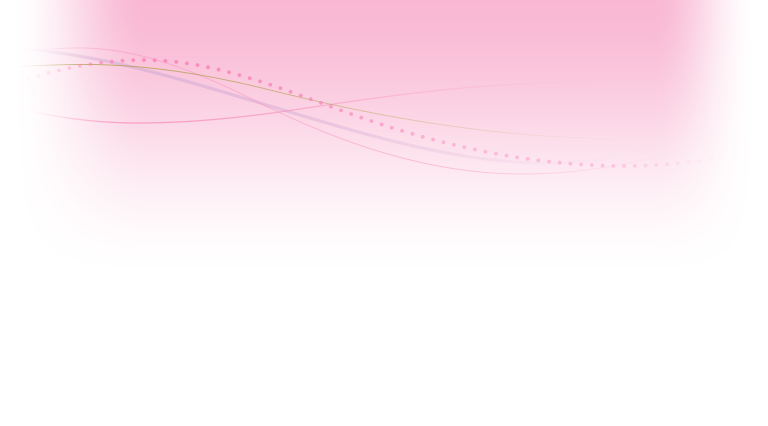
Reproduce this background procedurally as a Shadertoy shader.

```glsl
// A soft pink panel fading to white, crossed by flowing hairlines and a dotted ribbon.
// Each wave joins a crest and a trough with two cubic pieces and has parabolic tails;
// lines use distance coverage, and dots are stepped evenly along their wave.

const float CANVAS_WIDTH = 768.0;
const vec3 PANEL_PINK = vec3(0.975, 0.715, 0.825);
const vec3 OLIVE = vec3(0.70, 0.62, 0.30);
const vec3 LAVENDER = vec3(0.84, 0.68, 0.84);
const vec3 ROSE = vec3(0.97, 0.56, 0.73);
const vec3 DOT_PINK = vec3(0.98, 0.52, 0.74);

struct Wave {
    vec2 start, crest, middle, trough, end;
    float slope; // steepness at the middle
};

// Parabola with its vertex at one point, passing through another
float tail(float x, vec2 vertex, vec2 tip) {
    float t = (x - vertex.x) / (tip.x - vertex.x);
    return vertex.y + (tip.y - vertex.y) * t * t;
}

// Cubic piece between two points with given end slopes
float hermite(float x, vec2 a, vec2 b, float slopeA, float slopeB) {
    float h = b.x - a.x;
    float t = (x - a.x) / h;
    float u = 1.0 - t;
    return mix(a.y, b.y, t * t * (3.0 - 2.0 * t))
         + h * t * u * (slopeA * u - slopeB * t);
}

float waveHeight(float x, Wave w) {
    if (x < w.crest.x) return tail(x, w.crest, w.start);
    if (x < w.middle.x) return hermite(x, w.crest, w.middle, 0.0, w.slope);
    if (x < w.trough.x) return hermite(x, w.middle, w.trough, w.slope, 0.0);
    return tail(x, w.trough, w.end);
}

float waveSlope(float x, Wave w) {
    return waveHeight(x + 0.5, w) - waveHeight(x - 0.5, w);
}

// Opacity rising over in.xy and falling over out.zw
float fade(float x, vec4 range) {
    return smoothstep(range.x, range.y, x) * (1.0 - smoothstep(range.z, range.w, x));
}

// Box-filtered coverage of a stroke
float strokeCoverage(vec2 p, Wave w, float width, float pixel) {
    float slope = waveSlope(p.x, w);
    float d = abs(p.y - waveHeight(p.x, w)) / sqrt(1.0 + slope * slope);
    float halfWidth = 0.5 * width;
    return clamp(0.5 + (halfWidth - d) / pixel, 0.0, 1.0)
         - clamp(0.5 - (halfWidth + d) / pixel, 0.0, 1.0);
}

// Round dots at equal arc length along the wave
float dotCoverage(vec2 p, Wave w, float spacing, float radius, float pixel) {
    float x = w.start.x;
    float nearest = 1e4;
    for (int i = 0; i < 67; i++) {
        nearest = min(nearest, distance(p, vec2(x, waveHeight(x, w))));
        float slope = waveSlope(x, w);
        x += spacing / sqrt(1.0 + slope * slope);
    }
    return clamp(0.5 + (radius - nearest) / pixel, 0.0, 1.0);
}

void mainImage(out vec4 fragColor, in vec2 fragCoord) {
    // Canvas units, measured downward from the top edge
    float pixel = CANVAS_WIDTH / iResolution.x;
    vec2 p = vec2(fragCoord.x, iResolution.y - fragCoord.y) * pixel;

    // Panel with feathered sides and bottom
    float panel = fade(p.x, vec4(10.0, 148.0, 652.0, 758.0))
                * (1.0 - smoothstep(-20.0, 282.0, p.y));
    vec3 color = mix(vec3(1.0), PANEL_PINK, panel);

    Wave lavender = Wave(vec2(-100, 50), vec2(-10, 48), vec2(270, 106),
                         vec2(548, 163), vec2(640, 151), 0.30);
    Wave rose = Wave(vec2(30, 111), vec2(138, 123), vec2(300, 109),
                     vec2(565, 83), vec2(620, 83.5), -0.15);
    Wave hairline = Wave(vec2(30, 51), vec2(80, 48), vec2(260, 103),
                         vec2(522, 174), vec2(690, 147), 0.50);
    Wave olive = Wave(vec2(15, 67), vec2(85, 64.5), vec2(270, 90),
                      vec2(620, 138.5), vec2(650, 138), 0.25);
    Wave dotted = Wave(vec2(28, 79), vec2(145, 60), vec2(340, 110),
                       vec2(627, 166), vec2(720, 157), 0.37);

    // Strokes, from the broad band to the finest line
    float alpha = strokeCoverage(p, lavender, 3.2, pixel)
                * fade(p.x, vec4(20, 130, 130, 660)) * 0.65;
    color = mix(color, LAVENDER, alpha);
    alpha = strokeCoverage(p, rose, 1.3, pixel)
          * fade(p.x, vec4(20, 130, 150, 630)) * 0.75;
    color = mix(color, ROSE, alpha);
    alpha = strokeCoverage(p, hairline, 1.0, pixel)
          * fade(p.x, vec4(20, 120, 400, 710)) * 0.5;
    color = mix(color, ROSE, alpha);
    alpha = strokeCoverage(p, olive, 0.9, pixel)
          * fade(p.x, vec4(10, 100, 100, 680)) * 0.85;
    color = mix(color, OLIVE, alpha);

    // Dotted ribbon
    alpha = dotCoverage(p, dotted, 10.75, 1.9, pixel)
          * fade(p.x, vec4(10, 150, 150, 760)) * 0.9;
    alpha = max(alpha, dotCoverage(p, dotted, 10.75, 1.9, pixel)
          * fade(p.x, vec4(10, 150, 560, 745)) * 0.42);
    color = mix(color, DOT_PINK, alpha);

    fragColor = vec4(color, 1.0);
}
```
